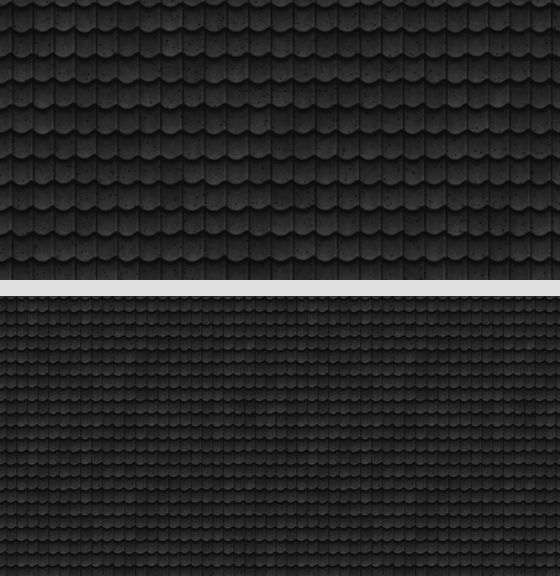
Top, the tile; bottom, the same tile 2 across and 2 down.
Reproduce this texture procedurally as a Shadertoy shader.

```glsl
// Dark charcoal clay roof tiles with wavy lips, soft overlap shadows and pitted wear.

const float TAU = 6.2831853;
const vec2 TILES = vec2(26.0, 11.0);      // whole repeats across and down
const vec2 PHASE = vec2(0.61, -0.22);     // position of first seam and lip, in tiles
const float SEAM_DRIFT = 0.13;            // slow sideways wander of the columns
const float WAVE_HEIGHT = 0.085;          // lip wave, in tile heights
const float LIP_STEP = 0.075;             // largest uneven drop between neighbours
const float SEAM_WIDTH = 0.055;           // in tile widths
const float LIP_WIDTH = 0.055;            // in tile heights
const float TONE_SPREAD = 0.20;           // brightness variation between tiles
const float GRAIN = 0.15;
const float PIT_DEPTH = 0.38;
const vec3 SHADOW = vec3(0.050, 0.050, 0.051);
const vec3 SLATE = vec3(0.118, 0.118, 0.119);
const vec3 LIT = vec3(0.212, 0.212, 0.213);

float hash(vec2 p) {
    vec3 q = fract(p.xyx * vec3(0.1031, 0.1030, 0.0973));
    q += dot(q, q.yzx + 33.33);
    return fract((q.x + q.y) * q.z);
}

// Wrapping cellular noise: x = nearest distance, y = random value of that cell
vec2 cellular(vec2 uv, vec2 cells) {
    vec2 p = uv * cells, base = floor(p);
    vec2 best = vec2(9.0, 0.0);
    for (int j = -1; j <= 1; j++)
    for (int i = -1; i <= 1; i++) {
        vec2 cell = base + vec2(i, j);
        vec2 id = mod(cell, cells);
        vec2 point = cell + vec2(hash(id + 7.0), hash(id + 61.0));
        float d = length(p - point);
        if (d < best.x) best = vec2(d, hash(id + 19.0));
    }
    return best;
}

// Layered sines with whole frequencies, so they wrap on both axes
float mottle(vec2 uv) {
    vec2 p = uv * TAU;
    float a = sin(5.0 * p.x + 3.0 * p.y + 2.0 * sin(4.0 * p.y));
    float b = sin(13.0 * p.x - 7.0 * p.y + 1.7 * sin(9.0 * p.x));
    float c = sin(29.0 * p.x + 17.0 * p.y + 2.0 * sin(11.0 * p.y - 6.0 * p.x));
    return 0.45 * a + 0.35 * b + 0.2 * c;
}

// Uneven drop of one tile's lip
float lipOffset(float column, float row) {
    float r = hash(mod(vec2(column, row), TILES) + 3.0);
    return LIP_STEP * r * r;
}

void mainImage(out vec4 fragColor, in vec2 fragCoord) {
    vec2 uv = fragCoord / iResolution.xy;
    vec2 pixel = TILES / iResolution.xy;

    // Columns, and the skewed wave of the lip: low in the pan, high at the roll
    float x = uv.x * TILES.x - PHASE.x + SEAM_DRIFT * sin(TAU * uv.x);
    float column = floor(x);
    float u = x - column;
    float angle = TAU * (u - 0.92);
    float wave = WAVE_HEIGHT * cos(angle + 0.35 * sin(angle));

    // Row that is visible here, with distances to its own lip and the lip above
    float y = uv.y * TILES.y - PHASE.y - wave;
    float row = floor(y);
    if (y < row + lipOffset(column, row)) row -= 1.0;
    float below = y - row - lipOffset(column, row);
    float above = row + 1.0 + lipOffset(column, row + 1.0) - y;
    vec2 tile = mod(vec2(column, row), TILES);
    float tone = hash(tile + 41.0);

    // Light falls off up the tile into the shadow of the next course
    vec3 color = mix(LIT, SLATE, smoothstep(-0.15, 0.95, below));
    float shade = smoothstep(0.0, 0.30, above);

    // Curved cross-section: pan, then a roll with a faint highlight
    float pan = 0.88 + 0.17 * sin(0.5 * TAU * smoothstep(0.0, 0.88, u));
    float roll = 0.16 * exp(-pow((u - 0.91) / 0.055, 2.0));
    color *= pan + roll;

    // Tile tone, blotches, grain and pits
    color *= 1.0 + TONE_SPREAD * (tone - 0.5) + 0.075 * mottle(uv);
    vec2 grain = cellular(uv, vec2(200.0, 100.0));
    color *= 1.0 + GRAIN * (grain.y - 0.5);
    vec2 pits = cellular(uv, vec2(120.0, 60.0));
    float pitSize = 0.34 * smoothstep(0.70, 1.0, pits.y);
    float pit = 1.0 - smoothstep(pitSize * 0.4, pitSize + 0.05, pits.x);
    color *= 1.0 - PIT_DEPTH * pit * step(0.70, pits.y);

    // Seam between neighbours, stronger on some tiles
    float seam = min(u, 1.0 - u);
    float seamLine = 1.0 - smoothstep(0.0, SEAM_WIDTH + pixel.x, seam);
    color *= 1.0 - seamLine * mix(0.22, 0.55, hash(tile + 83.0));

    // Overlap shadow, and a softened lip edge rising out of it
    color = mix(SHADOW, color, shade);
    float lip = smoothstep(-0.5 * pixel.y, LIP_WIDTH + pixel.y, below);
    color = mix(SHADOW, color, lip);
    float rim = exp(-pow((below - 0.11) / 0.05, 2.0));
    color *= 1.0 + 0.07 * rim;

    fragColor = vec4(color, 1.0);
}
```
